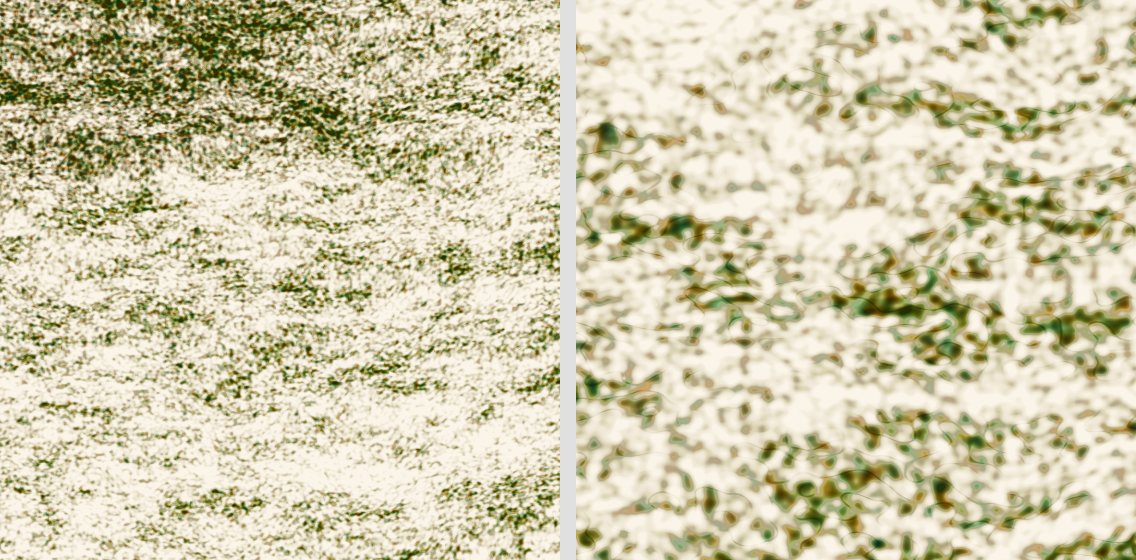
Left, the full canvas; right, a detail of the centre.
Reproduce this texture procedurally as a Shadertoy shader.

```glsl
// Meadow grass showing through thin, patchy snow, streaked along the ground.

const vec3 SNOW_BRIGHT = vec3(0.98, 0.96, 0.91);
const vec3 SNOW        = vec3(0.94, 0.91, 0.84);
const vec3 SNOW_SHADE  = vec3(0.85, 0.82, 0.69);
const vec3 STRAW       = vec3(0.69, 0.64, 0.51);
const vec3 GRASS_PALE  = vec3(0.71, 0.69, 0.47);
const vec3 GRASS       = vec3(0.52, 0.51, 0.27);
const vec3 GRASS_DARK  = vec3(0.35, 0.33, 0.13);
const vec3 SOIL        = vec3(0.18, 0.17, 0.06);
const vec3 GRAIN_TINT  = vec3(0.050, -0.012, -0.035);
const vec3 PATCH_TINT  = vec3(-0.030, 0.010, -0.060);

// Cells per canvas, wider than tall because of the low view.
const vec2 FIELD_SCALE = vec2(3.0, 7.0);
const vec2 PATCH_SCALE = vec2(6.0, 17.0);
const vec2 CLUMP_SCALE = vec2(18.0, 48.0);
const vec2 TUFT_SCALE  = vec2(45.0, 80.0);
const vec2 TWIG_SCALE  = vec2(46.0, 88.0);
const vec2 BLADE_SCALE = vec2(95.0, 125.0);
const vec2 GRAIN_SCALE = vec2(145.0, 170.0);
const float TWIG_WIDTH = 0.28;
const float TWIG_DEPTH = 0.65;
const int SAMPLES = 2;

float hash(vec2 p) {
    vec3 q = fract(vec3(p.xyx) * 0.1031);
    q += dot(q, q.yzx + 33.33);
    return fract((q.x + q.y) * q.z);
}

float corner(vec2 cell, vec2 offset) {
    float angle = 6.2832 * hash(cell);
    return dot(vec2(cos(angle), sin(angle)), offset);
}

// Gradient noise scaled to a standard deviation of about one.
float noise(vec2 p) {
    vec2 i = floor(p), f = p - i;
    vec2 w = f * f * (3.0 - 2.0 * f);
    vec2 e = vec2(1.0, 0.0);
    float low  = mix(corner(i, f), corner(i + e.xy, f - e.xy), w.x);
    float high = mix(corner(i + e.yx, f - e.yx), corner(i + e.xx, f - e.xx), w.x);
    return 4.7 * mix(low, high, w.y);
}

// Mean amount of bare grass: thick at the upper left, sparse below.
float grassCover(vec2 uv) {
    float edge = 0.64 + 0.06 * smoothstep(0.1, 0.45, uv.x);
    float meadow = smoothstep(edge - 0.05, edge + 0.08, uv.y);
    float upper = mix(1.8, 0.75, smoothstep(0.3, 0.95, uv.x));
    float lower = mix(0.12, 0.42, smoothstep(0.28, 0.45, uv.y));
    lower += 0.35 * exp(-40.0 * pow(uv.y - 0.44, 2.0) - 5.0 * uv.x * uv.x);
    return mix(lower, upper, meadow);
}

// Colour ramp from the snow surface down to the soil.
vec3 groundColour(float depth) {
    vec3 c = mix(SNOW_BRIGHT, SNOW, smoothstep(-0.9, 0.1, depth));
    c = mix(c, SNOW_SHADE, clamp((depth - 0.10) / 0.70, 0.0, 1.0));
    c = mix(c, STRAW,      clamp((depth - 0.80) / 0.58, 0.0, 1.0));
    c = mix(c, GRASS_PALE, clamp((depth - 1.38) / 0.37, 0.0, 1.0));
    c = mix(c, GRASS,      clamp((depth - 1.75) / 0.45, 0.0, 1.0));
    c = mix(c, GRASS_DARK, clamp((depth - 2.20) / 0.75, 0.0, 1.0));
    return mix(c, SOIL,    clamp((depth - 2.95) / 1.10, 0.0, 1.0));
}

vec3 meadow(vec2 uv) {
    // Streaks climb gently towards the right and waver a little.
    vec2 p = uv;
    p.y -= 0.15 * max(uv.x - 0.6, 0.0);
    p.y += 0.004 * noise(uv * vec2(7.0, 9.0) + 3.7);

    // Large bare patches and their ragged clumps
    float patches = 0.25 * noise(p * FIELD_SCALE + 11.3)
                  + 0.40 * noise(p * PATCH_SCALE + 27.1)
                  + 0.42 * noise(p * CLUMP_SCALE + 41.9);
    float cover = grassCover(uv) + patches;

    // Tufts, blades and grains, crisper where the snow is thin
    float fine = 0.40 * noise(p * TUFT_SCALE + 61.7)
               + 0.56 * noise(p * BLADE_SCALE + 83.2)
               + 0.50 * noise(p * GRAIN_SCALE + 97.6);
    fine *= 0.88 + 0.30 * smoothstep(-0.2, 1.5, cover);

    // Thin, dark, wandering twigs
    float ridge = abs(noise(p * TWIG_SCALE + 131.4));
    float twig = (1.0 - smoothstep(0.0, TWIG_WIDTH, ridge))
               * smoothstep(-0.3, 1.0, cover);

    float depth = cover + fine + TWIG_DEPTH * twig;
    float bare = smoothstep(0.8, 1.9, depth);
    vec3 colour = groundColour(depth);
    colour += bare * GRAIN_TINT * noise(p * BLADE_SCALE + 171.8);
    colour += bare * PATCH_TINT * clamp(patches, -0.8, 1.2);
    return colour;
}

void mainImage(out vec4 fragColor, in vec2 fragCoord) {
    // Average a small grid of samples to smooth the finest grains.
    vec3 sum = vec3(0.0);
    for (int j = 0; j < SAMPLES; j++) {
        for (int i = 0; i < SAMPLES; i++) {
            vec2 shift = (vec2(i, j) + 0.5) / float(SAMPLES) - 0.5;
            sum += meadow((fragCoord + shift) / iResolution.xy);
        }
    }
    fragColor = vec4(clamp(sum / float(SAMPLES * SAMPLES), 0.0, 1.0), 1.0);
}
```
